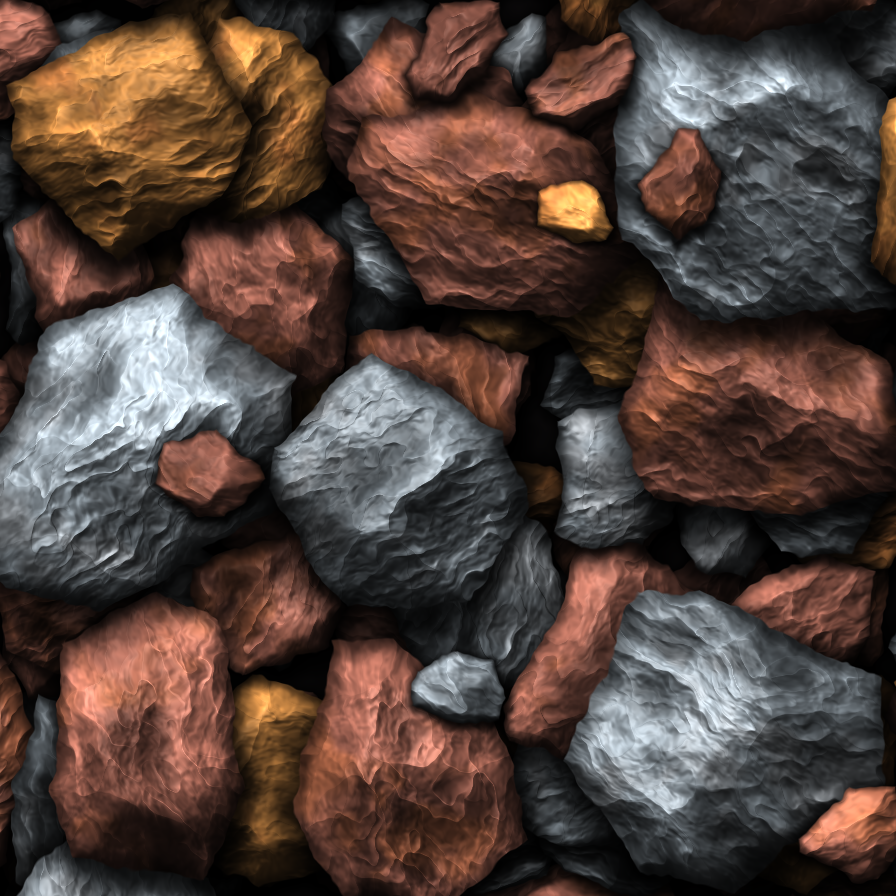
This texture is drawn by a Shadertoy shader. Its source:

```glsl
// A heap of angular ore rocks: red, slate grey and ochre, with deep shadowed gaps.

// Layers from the bottom up: pebbles, middle rocks, boulders, loose chips.
const vec4 CELLS    = vec4(8.0, 5.0, 3.0, 7.0);
const vec4 PRESENCE = vec4(1.0, 0.92, 1.0, 0.10);
const vec4 SIZE     = vec4(0.56, 0.50, 0.49, 0.34);
const vec4 EXPOSURE = vec4(0.70, 0.95, 1.05, 0.95);

const vec3 RED   = vec3(0.70, 0.43, 0.36);
const vec3 GREY  = vec3(0.53, 0.57, 0.60);
const vec3 OCHRE = vec3(0.88, 0.59, 0.30);
const vec3 RUST  = vec3(0.72, 0.40, 0.22);
const vec3 GAP   = vec3(0.035, 0.030, 0.032);
const vec3 LIGHT = vec3(-0.20, 0.58, 0.79);

const int   SIDES = 7;
const float FACET_SHARPNESS = 24.0;
const float BUMP = 0.026;
const float AMBIENT = 0.17;
const float TAU = 6.2831853;

float hash(vec2 p) {
    return fract(sin(dot(p, vec2(127.1, 311.7))) * 43758.5453);
}

float noise(vec2 p) {
    vec2 i = floor(p), f = fract(p);
    f = f * f * (3.0 - 2.0 * f);
    return mix(mix(hash(i), hash(i + vec2(1, 0)), f.x),
               mix(hash(i + vec2(0, 1)), hash(i + vec2(1, 1)), f.x), f.y);
}

vec2 noise2(vec2 p) {
    return vec2(noise(p), noise(p + 37.0)) - 0.5;
}

// Chipped stone surface, stretched along the grain; ridges on the coarse octaves.
float relief(vec2 p) {
    float sum = 0.0, amp = 0.5;
    p *= vec2(9.0, 16.0);
    for (int i = 0; i < 5; i++) {
        float n = noise(p);
        sum += amp * (i < 3 ? 1.0 - abs(2.0 * n - 1.0) : n);
        p = mat2(0.96, 0.28, -0.28, 0.96) * p * 2.03 + 11.3;
        amp *= 0.52;
    }
    return sum;
}

// Convex block seen from above: x = outline distance, yz = surface slope.
vec3 block(vec2 q, vec2 id) {
    vec2 tilt = vec2(hash(id + 3.1), hash(id + 4.7)) - 0.5;
    float top = mix(0.28, 0.5, hash(id + 5.3)) + dot(q, tilt);
    float weight = exp(-FACET_SHARPNESS * top), total = weight;
    vec2 slope = tilt * weight;
    float outline = -1.0;
    for (int k = 0; k < SIDES; k++) {
        vec2 key = id + vec2(float(k) * 1.7, 9.2);
        float angle = (float(k) + 0.5 * hash(key)) * TAU / float(SIDES);
        vec2 dir = vec2(cos(angle), sin(angle));
        float d = dot(q, dir) - mix(0.70, 1.0, hash(key + 0.37));
        float steep = mix(0.45, 1.9, hash(key + 0.71));
        outline = max(outline, d);
        weight = exp(FACET_SHARPNESS * d * steep);
        slope -= dir * steep * weight;
        total += weight;
    }
    return vec3(outline, slope / total);
}

// Colour of a lit rock; local is in canvas units along the rock's own axes.
vec3 shadeRock(vec2 local, vec2 slope, vec3 light, float kind, vec2 id) {
    vec2 t = local + 7.0 * vec2(hash(id + 1.9), hash(id + 2.3));
    float e = 0.0015;
    float h = relief(t);
    vec2 bump = vec2(relief(t + vec2(e, 0)), relief(t + vec2(0, e))) - h;
    vec3 normal = normalize(vec3(-slope - BUMP * bump / e, 1.0));

    bool isGrey = kind >= 0.45 && kind < 0.82;
    vec3 albedo = isGrey ? GREY : (kind < 0.45 ? RED : OCHRE);
    float stain = noise(t * 13.0) * 0.65 + noise(t * 47.0) * 0.35;
    albedo = mix(albedo, RUST, smoothstep(0.5, 0.8, stain) * (isGrey ? 0.06 : 0.5));
    albedo *= mix(0.75, 1.12, hash(id + 6.1)) * mix(0.82, 1.15, noise(t * 23.0 + 5.0));
    albedo *= mix(0.88, 1.12, noise(t * 210.0));

    float diffuse = max(dot(normal, light), 0.0);
    float gloss = pow(max(dot(normal, normalize(light + vec3(0, 0, 1))), 0.0), 18.0);
    float cavity = mix(0.55, 1.15, smoothstep(0.25, 0.75, h));
    vec3 lit = albedo * (AMBIENT + 1.02 * pow(diffuse, 1.4)) * cavity;
    return lit + gloss * (isGrey ? 0.17 : 0.09) * cavity;
}

void mainImage(out vec4 fragColor, in vec2 fragCoord) {
    vec2 p = fragCoord / iResolution.y;
    float edge = 1.0 / iResolution.y;
    vec3 light = normalize(LIGHT);
    vec2 rough = p + 0.022 * noise2(p * 13.0) + 0.008 * noise2(p * 48.0)
                   + 0.003 * noise2(p * 130.0);
    vec3 color = GAP;

    // Paint the rocks from the deepest layer to the loose chips.
    for (int layer = 0; layer < 4; layer++) {
        float cells = CELLS[layer];
        vec2 home = floor(p * cells);
        for (int n = 0; n < 9; n++) {
            vec2 cell = home + vec2(n % 3, n / 3) - 1.0;
            vec2 id = cell + float(layer) * 17.0 + 30.0;
            if (hash(id) > PRESENCE[layer]) continue;

            vec2 center = (cell + 0.5 + 0.42 * (vec2(hash(id + 0.3), hash(id + 0.6)) - 0.5)) / cells;
            float radius = SIZE[layer] * mix(0.82, 1.15, hash(id + 0.9)) / cells;
            float aspect = mix(1.05, 1.45, hash(id + 1.2));
            float turn = TAU * hash(id + 1.5);
            mat2 spin = mat2(cos(turn), -sin(turn), sin(turn), cos(turn));
            vec2 local = spin * (rough - center);
            vec2 q = local / radius / vec2(aspect, 1.0);
            if (length(q) > 2.0) continue;

            // Contact shadow falls on whatever lies below.
            vec3 rock = block(q, id);
            float toLight = dot(normalize(p - center + 1e-5), light.xy);
            color *= mix(0.12, 1.0, smoothstep(-0.08, 0.28, rock.x + 0.16 * toLight));

            float cover = 1.0 - smoothstep(-edge, edge, rock.x * radius);
            if (cover > 0.0) {
                float kind = fract(dot(cell, vec2(0.31, 0.47)) + float(layer - 2) * 0.37);
                vec3 localLight = vec3(spin * light.xy, light.z);
                vec3 stone = shadeRock(local, rock.yz, localLight, kind, id);
                stone *= EXPOSURE[layer] * mix(0.5, 1.0, smoothstep(0.0, 0.13, -rock.x));
                color = mix(color, stone, cover);
            }
        }
    }
    fragColor = vec4(clamp(color, 0.0, 1.0), 1.0);
}
```
